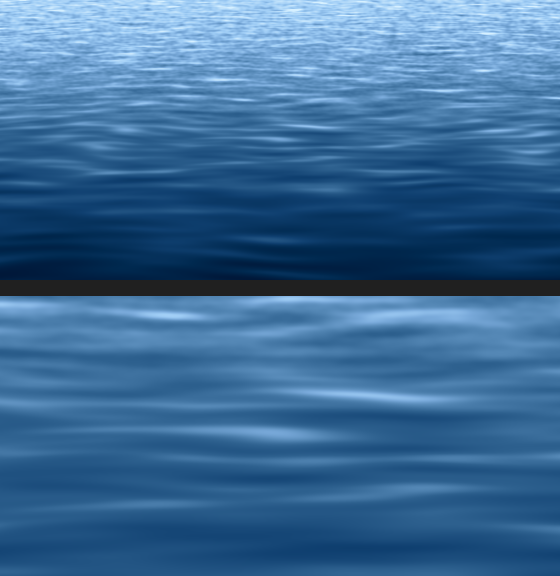
Top: the whole. Bottom: its middle third, enlarged.
Give the GLSL for this texture, as a WebGL 2 fragment shader.

```glsl
#version 300 es
precision highp float;
// Rippled open water receding from deep blue to a pale, glinting distance.
// Gradient noise and bent sine waves in perspective coordinates shift a tone,
// which is then looked up in a ramp of blues.

uniform vec2 u_resolution;
out vec4 fragColor;

// Random unit vector for a lattice corner
vec2 cornerGradient(ivec2 cell) {
    uvec2 q = uvec2(cell + 4096) * uvec2(1597334673u, 3812015801u);
    uint n = (q.x ^ q.y) * 1597334673u;
    n = (n ^ (n >> 15)) * 2246822519u;
    n ^= n >> 13;
    float angle = float(n >> 8) / 16777216.0 * 6.28319;
    return vec2(cos(angle), sin(angle));
}

float gradientNoise(vec2 p) {
    ivec2 cell = ivec2(floor(p));
    vec2 f = fract(p);
    vec2 s = f * f * f * (f * (f * 6.0 - 15.0) + 10.0);
    float a = dot(cornerGradient(cell), f);
    float b = dot(cornerGradient(cell + ivec2(1, 0)), f - vec2(1, 0));
    float c = dot(cornerGradient(cell + ivec2(0, 1)), f - vec2(0, 1));
    float d = dot(cornerGradient(cell + ivec2(1, 1)), f - vec2(1, 1));
    return mix(mix(a, b, s.x), mix(c, d, s.x), s.y);
}

// Narrow bright crests above broad, shallow troughs
float crest(float n) {
    float top = max(n, 0.0);
    return 0.2 * n + 0.32 * top * top - 0.012;
}

// Blues from the near shade to the far glare
vec3 waterColor(float tone) {
    const vec3 blues[8] = vec3[8](
        vec3(0.00, 0.09, 0.22), vec3(0.00, 0.16, 0.31),
        vec3(0.06, 0.25, 0.44), vec3(0.18, 0.38, 0.56),
        vec3(0.33, 0.53, 0.71), vec3(0.48, 0.67, 0.86),
        vec3(0.62, 0.80, 0.96), vec3(0.84, 0.94, 1.00));
    const float stops[8] = float[8](-0.1, 0.07, 0.27, 0.48, 0.645, 0.80, 0.935, 1.2);
    vec3 color = blues[0];
    for (int i = 0; i < 7; i++) {
        color = mix(color, blues[i + 1],
            clamp((tone - stops[i]) / (stops[i + 1] - stops[i]), 0.0, 1.0));
    }
    return color;
}

void main() {
    vec2 p = gl_FragCoord.xy / u_resolution.y;
    float height = 1.22 - p.y;
    float far = smoothstep(0.5, 0.95, p.y);

    // Perspective plane, gently warped so that the crests tilt and merge
    vec2 w = vec2((p.x - 0.5 * u_resolution.x / u_resolution.y) / height, -log(height));
    w.y += 0.035 * gradientNoise(w * vec2(1.1, 3.0) + 7.3);
    w.y += 0.010 * gradientNoise(w * vec2(3.2, 9.0) + 31.7);

    // Long ripples, and trains of regular waves that come and go
    float ripple = gradientNoise(w * vec2(2.0, 24.0) + 3.1);
    float phase = 112.0 * w.y + 8.0 * gradientNoise(w * vec2(1.3, 6.0) + 51.2);
    float train = smoothstep(-0.35, 0.4, gradientNoise(w * vec2(1.5, 7.0) + 19.4));
    float waves = 0.95 * ripple + 0.3 * train * sin(phase);

    // Finer chop, faded where it would be smaller than a pixel
    float chopSize = 48.0 / (height * u_resolution.y);
    float chop = gradientNoise(w * vec2(4.6, 48.0) + 87.5);
    chop *= (1.0 - smoothstep(0.6, 1.2, chopSize)) * mix(0.2, 0.85, smoothstep(0.15, 0.7, p.y));

    // Short flecks of sky light in the distance
    float fleck = gradientNoise(p * vec2(24.0, 85.0) + 13.9)
                + 0.8 * gradientNoise(p * vec2(50.0, 125.0) + 67.1);

    // Wide patches of calmer and darker water
    float patches = gradientNoise(p * vec2(2.2, 7.0) + 41.6);
    float shade = smoothstep(0.9, 1.6, p.x) * smoothstep(0.55, 0.75, p.y);

    float tone = p.y + 0.005;
    tone += crest(waves + chop) * mix(0.95, 0.7, far);
    tone += 0.16 * far * fleck;
    tone += 0.03 * patches * smoothstep(0.1, 0.8, p.y) - 0.035 * shade;
    fragColor = vec4(waterColor(tone), 1.0);
}
```
